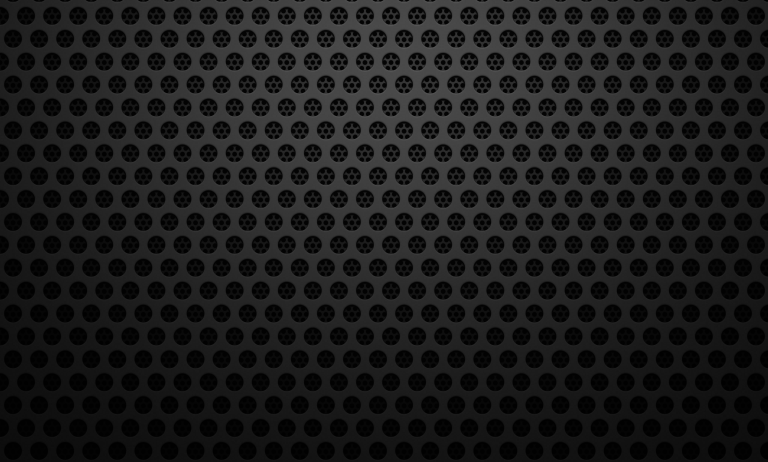
A Shadertoy shader for this pattern:

```glsl
// Dark perforated metal sheet: staggered round holes show a finer perforated
// plate behind, on a lattice four times denser. A soft lamp near the top
// lights both layers, with a thin bevel on each hole and a shadow inside it.

// Offset from the nearest centre of a lattice whose odd rows move half a step.
vec2 staggeredCell(vec2 p, vec2 pitch) {
    float row = floor(p.y / pitch.y + 0.5);
    float column = p.x / pitch.x + 0.5 * mod(row, 2.0);
    return vec2((fract(column + 0.5) - 0.5) * pitch.x, p.y - row * pitch.y);
}

// Coverage of the inside of a signed distance, smoothed over about a pixel.
float inside(float dist, float pixel) {
    return 1.0 - smoothstep(-0.7 * pixel, 0.7 * pixel, dist);
}

float grain(vec2 cell) {
    return fract(sin(dot(cell, vec2(127.1, 311.7))) * 43758.5) - 0.5;
}

void mainImage(out vec4 fragColor, in vec2 fragCoord) {
    vec2 uv = fragCoord / iResolution.xy;
    float pixel = 1.0 / iResolution.y;
    vec2 p = fragCoord * pixel - vec2(0.0282, 0.0238);
    vec2 pitch = vec2(0.05643, 0.04955);
    float radius = 0.0192;

    // Lamp falloff
    vec2 fromLamp = uv - vec2(0.52, 0.88);
    float light = 0.035 + 0.255 * exp(-dot(fromLamp * fromLamp, vec2(4.1, 2.4)));

    // Front sheet with a bevel: dark upper lip, bright lower lip
    vec2 c = staggeredCell(p, pitch);
    float hole = length(c) - radius;
    float lip = exp(-pow(hole / 0.0022, 2.0));
    float facing = -c.y / max(length(c), 0.001);
    float sheet = light * (1.0 + lip * (0.3 * facing - 0.08));
    sheet += 0.006 * grain(floor(p * 308.0));

    // Back plate, seen slightly lower and shaded by the upper lip
    vec2 s = staggeredCell(p + vec2(0.0, 0.0015), pitch / 4.0);
    float web = 1.0 - inside(length(s) - 0.0051, pixel);
    float lit = 1.0 - smoothstep(-0.004, 0.001, length(c + vec2(0.0, 0.003)) - radius);
    float back = 0.06 * light + 2.3 * light * light * web * lit;

    float shade = mix(sheet, back, inside(hole, pixel));
    fragColor = vec4(vec3(shade), 1.0);
}
```
